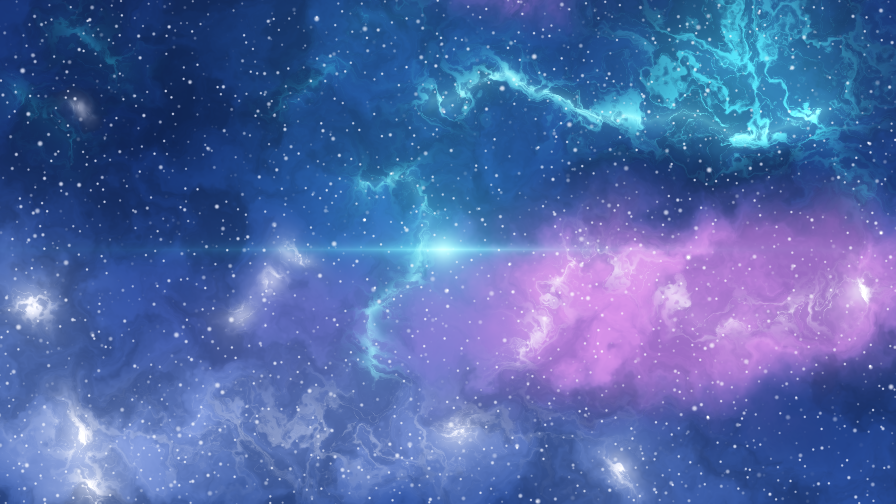
A WebGL 2 fragment shader for this background:

```glsl
#version 300 es
precision highp float;

uniform vec2 u_resolution;
out vec4 fragColor;

// Palette
const vec3 NAVY = vec3(0.05, 0.13, 0.33);
const vec3 BLUE = vec3(0.14, 0.27, 0.55);
const vec3 AZURE = vec3(0.16, 0.42, 0.69);
const vec3 INDIGO = vec3(0.50, 0.46, 0.82);
const vec3 HAZE = vec3(0.52, 0.62, 0.88);
const vec3 PINK = vec3(0.80, 0.50, 0.89);
const vec3 PALE = vec3(0.92, 0.92, 1.0);
const vec3 CYAN = vec3(0.16, 0.82, 0.94);
const vec3 ICE = vec3(0.72, 0.97, 1.0);

// Layout, in units of canvas height
const vec2 FLARE = vec2(0.88, 0.505);
const float CLOUD_WARP = 0.11;
const float THREAD_WARP = 0.06;
const int STAR_LAYERS = 4;
const vec2 RIBBON[6] = vec2[6](vec2(0.86, 0.80), vec2(1.01, 0.845), vec2(1.20, 0.765),
    vec2(1.34, 0.775), vec2(1.48, 0.735), vec2(1.62, 0.79));
const vec2 CURL[6] = vec2[6](vec2(0.72, 0.63), vec2(0.82, 0.65), vec2(0.86, 0.56),
    vec2(0.82, 0.44), vec2(0.74, 0.38), vec2(0.74, 0.26));
const vec2 VEIN[6] = vec2[6](vec2(1.03, 0.31), vec2(1.15, 0.49), vec2(1.30, 0.45),
    vec2(1.42, 0.36), vec2(1.56, 0.38), vec2(1.72, 0.42));
// Faint wisps: start, end
const vec4 WISPS[5] = vec4[5](vec4(0.04, 0.81, 0.14, 0.71), vec4(0.13, 0.96, 0.25, 0.87),
    vec4(0.57, 0.79, 0.66, 0.86), vec4(1.62, 0.74, 1.72, 0.60), vec4(0.70, 0.95, 0.82, 0.97));
// Bright knots: centre, radius
const vec3 KNOTS[10] = vec3[10](vec3(0.065, 0.40, 0.036), vec3(0.485, 0.38, 0.026),
    vec3(0.555, 0.43, 0.024), vec3(0.59, 0.49, 0.020), vec3(0.15, 0.14, 0.045),
    vec3(0.185, 0.03, 0.042), vec3(1.71, 0.41, 0.024), vec3(1.24, 0.06, 0.030),
    vec3(0.17, 0.78, 0.013), vec3(0.92, 0.15, 0.035));

float hash(vec2 p) {
    vec3 q = fract(p.xyx * 0.1031);
    q += dot(q, q.yzx + 33.33);
    return fract((q.x + q.y) * q.z);
}

float noise(vec2 p) {
    vec2 i = floor(p), f = fract(p);
    f = f * f * (3.0 - 2.0 * f);
    return mix(mix(hash(i), hash(i + vec2(1, 0)), f.x),
               mix(hash(i + vec2(0, 1)), hash(i + vec2(1, 1)), f.x), f.y);
}

// x: soft cloud noise, y: thin ridged noise
vec2 fractal(vec2 p) {
    vec2 sum = vec2(0.0);
    float amp = 0.5;
    for (int i = 0; i < 5; i++) {
        float n = noise(p);
        sum += amp * vec2(n, pow(1.0 - abs(2.0 * n - 1.0), 4.0));
        p = mat2(1.6, 1.2, -1.2, 1.6) * p + 7.3;
        amp *= 0.55;
    }
    return sum;
}

float blob(vec2 p, vec2 centre, vec2 size) {
    vec2 q = (p - centre) / size;
    return exp(-dot(q, q));
}

float segmentDistance(vec2 p, vec2 a, vec2 b) {
    vec2 d = b - a;
    return length(p - a - d * clamp(dot(p - a, d) / dot(d, d), 0.0, 1.0));
}

float pathDistance(vec2 p, vec2 path[6]) {
    float d = 9.0;
    for (int i = 0; i < 5; i++) d = min(d, segmentDistance(p, path[i], path[i + 1]));
    return d;
}

vec3 screen(vec3 base, vec3 light) {
    return 1.0 - (1.0 - base) * (1.0 - clamp(light, 0.0, 1.0));
}

float stars(vec2 p) {
    float light = 0.0, cell = 0.019;
    for (int i = 0; i < STAR_LAYERS; i++) {
        p = mat2(0.8, 0.6, -0.6, 0.8) * p + 3.7;
        vec2 g = p / cell, id = floor(g);
        vec2 centre = 0.15 + 0.7 * vec2(hash(id + 3.1), hash(id + 8.7));
        float rnd = hash(id + 15.3);
        float radius = mix(0.0011, 0.0022, rnd) * (1.0 + 0.35 * float(i));
        float d = length(fract(g) - centre) * cell;
        light += smoothstep(0.5, 1.1, rnd) * smoothstep(radius * 1.7, radius * 0.3, d);
        cell *= 1.9;
    }
    return light;
}

void main() {
    vec2 p = gl_FragCoord.xy / u_resolution.y;
    p.x *= 16.0 / 9.0 * u_resolution.y / u_resolution.x;
    vec2 drift = vec2(fractal(p * 9.0).x, fractal(p * 9.0 + 41.0).x) - 0.53;
    vec2 w = p + CLOUD_WARP * drift;
    vec2 t = p + THREAD_WARP * drift;
    float cloud = smoothstep(0.25, 0.8, fractal(p * 9.0 + drift * 2.0 + 11.0).x);
    vec2 grain = mat2(0.9, 0.44, -0.44, 0.9) * p * vec2(14.0, 22.0);
    float ridge = smoothstep(0.18, 0.62, fractal(grain + drift * 4.0).y);

    // Deep sky
    vec3 col = mix(BLUE, NAVY, smoothstep(0.5, 1.0, p.y) * 0.55);
    col = mix(col, NAVY, 0.75 * blob(w, vec2(0.32, 0.76), vec2(0.40, 0.22)));
    col = mix(col, AZURE, 0.75 * blob(w, vec2(0.84, 0.62), vec2(0.32, 0.22)));
    col = mix(col, AZURE, 0.45 * blob(w, vec2(0.80, 0.92), vec2(0.35, 0.12)));
    col = mix(col, NAVY, 0.55 * blob(w, vec2(1.45, 0.66), vec2(0.40, 0.06)));
    col = mix(col, NAVY, 0.45 * blob(w, vec2(1.55, 0.17), vec2(0.35, 0.08)));
    col *= 0.84 + 0.32 * cloud;

    // Cloud bands
    float violet = blob(w, vec2(0.88, 0.34), vec2(0.46, 0.15));
    float haze = blob(w, vec2(0.52, 0.15), vec2(0.56, 0.13)) + 0.5 * blob(w, vec2(0.03, 0.38), vec2(0.15))
               + 0.4 * blob(w, vec2(0.15, 0.04), vec2(0.22, 0.12)) + 0.3 * blob(w, vec2(1.24, 0.06), vec2(0.25, 0.08));
    float pink = blob(w, vec2(1.24, 0.38), vec2(0.30, 0.18)) + blob(w, vec2(1.62, 0.42), vec2(0.34, 0.15));
    pink = smoothstep(0.03, 0.95, pink);
    col = mix(col, INDIGO, violet * (0.55 + 0.4 * cloud));
    col = mix(col, HAZE, min(haze, 1.0) * (0.45 + 0.55 * cloud));
    col = mix(col, PINK, pink * (0.7 + 0.3 * cloud));
    col = screen(col, PINK * 0.3 * pink * pink * cloud);
    col = mix(col, PINK, 0.5 * cloud * blob(w, vec2(1.02, 1.0), vec2(0.14, 0.04)));

    // Pale veins and knots
    float pale = exp(-pathDistance(t, VEIN) / 0.03) * (0.15 + 0.7 * ridge);
    pale += 0.4 * ridge * blob(w, vec2(0.62, 0.14), vec2(0.50, 0.08));
    for (int i = 0; i < 10; i++)
        pale += 1.1 * blob(t, KNOTS[i].xy, vec2(KNOTS[i].z)) * (0.45 + 0.55 * ridge)
              + 0.16 * blob(w, KNOTS[i].xy, vec2(KNOTS[i].z * 2.4));
    col = screen(col, PALE * pale * 0.85);

    // Cyan filaments
    float ribbon = pathDistance(t, RIBBON);
    float curl = pathDistance(t, CURL);
    float mass = blob(w, vec2(1.47, 0.89), vec2(0.20, 0.15));
    float wisp = 0.0;
    for (int i = 0; i < 5; i++)
        wisp += exp(-segmentDistance(t, WISPS[i].xy, WISPS[i].zw) / 0.03);
    float threads = exp(-ribbon / 0.035) + 0.75 * exp(-curl / 0.025) + 0.85 * mass + 0.35 * wisp;
    col = screen(col, CYAN * (threads * (0.3 + 0.7 * ridge) + 0.2 * mass));
    float hot = exp(-ribbon / 0.015) + 0.5 * exp(-curl / 0.012) + 0.25 * mass;
    col = screen(col, ICE * hot * (0.2 + 0.5 * ridge));

    // Stars
    col = screen(col, PALE * 0.9 * stars(p));

    // Central flare with a horizontal streak
    vec2 q = abs(p - FLARE);
    float streak = exp(-q.y / 0.012 - q.x / 0.30);
    float glow = exp(-length(q) / 0.075);
    col = screen(col, CYAN * (0.65 * streak + 0.7 * glow));
    col = screen(col, ICE * (0.6 * blob(p, FLARE, vec2(0.030)) + 0.4 * exp(-q.y / 0.005 - q.x / 0.12)));

    fragColor = vec4(col, 1.0);
}
```
